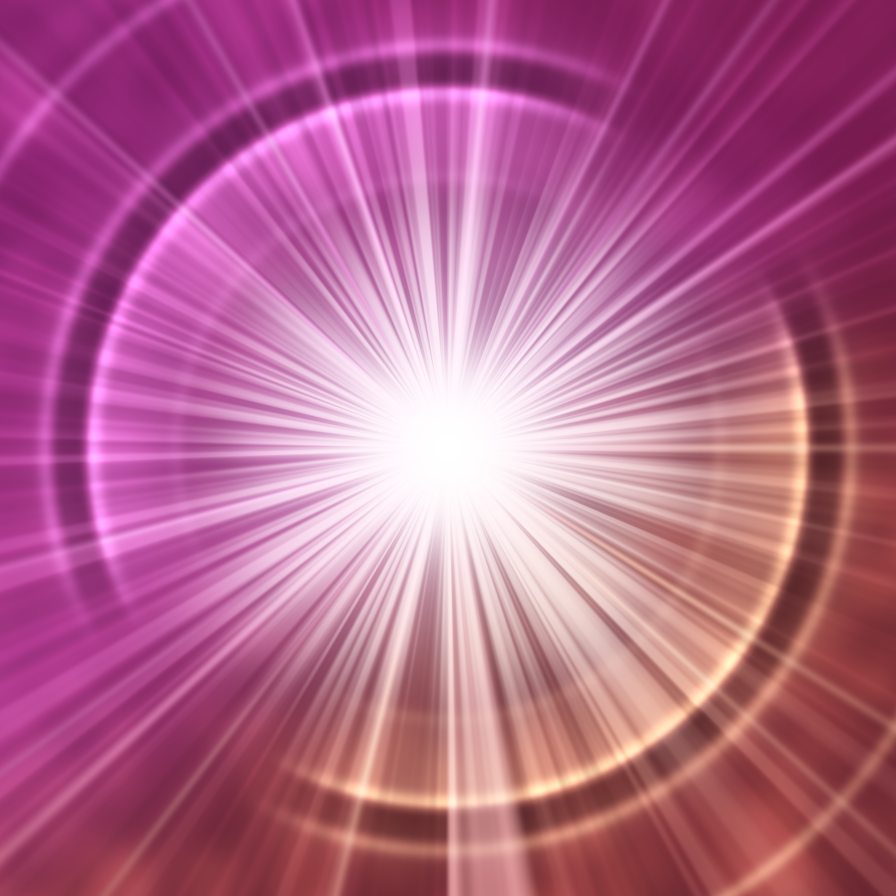
This background is drawn by a WebGL 1 fragment shader. Its source:

```glsl
precision highp float;
// Radiant white burst with light rays and broken glowing rings, magenta fading to copper.
uniform vec2 u_resolution;

#define INNER_RING 0.400
#define OUTER_RING 0.450
#define FAR_RING 0.590
#define FAINT_RING 0.302
#define BURST_RADIUS 0.245
#define CORE_RADIUS 0.055
#define RAY_STRENGTH 0.30
#define BEAM_STRENGTH 0.55
#define TAU 6.28318531

float hash(vec2 p) {
  return fract(sin(dot(p, vec2(41.3, 289.1))) * 4375.85);
}

float noise(vec2 p) {
  vec2 i = floor(p), f = fract(p);
  f = f * f * (3.0 - 2.0 * f);
  return mix(mix(hash(i), hash(i + vec2(1, 0)), f.x),
             mix(hash(i + vec2(0, 1)), hash(i + vec2(1, 1)), f.x), f.y);
}

// Noise around the circle, closing on itself after 'count' cells.
float rayNoise(float turn, float count, float seed) {
  float x = turn * count, i = floor(x), f = fract(x);
  f = f * f * (3.0 - 2.0 * f);
  return mix(hash(vec2(mod(i, count), seed)),
             hash(vec2(mod(i + 1.0, count), seed)), f);
}

float glowLine(float d, float width) {
  return exp(-d * d / (width * width));
}

// Thin beam leaving the centre at an angle in degrees.
float beam(vec2 p, float degrees) {
  float a = radians(degrees);
  vec2 axis = vec2(cos(a), sin(a));
  float along = dot(p, axis);
  float across = p.x * axis.y - p.y * axis.x;
  return glowLine(across, 0.002 + 0.007 * abs(along)) * smoothstep(0.0, 0.1, along);
}

// Directions of the long beams.
float longBeams(vec2 p) {
  mat4 angles = mat4(138.0, 120.0, 109.0, 84.5,
                     64.0, 54.0, 40.0, 34.5,
                     0.0, -32.0, -42.0, -104.0,
                     -127.5, -137.6, -144.0, -165.0);
  float sum = 0.0;
  for (int i = 0; i < 4; i++) {
    vec4 a = angles[i];
    sum += beam(p, a.x) + beam(p, a.y) + beam(p, a.z) + beam(p, a.w);
  }
  return sum;
}

vec3 screen(vec3 base, vec3 light) {
  return 1.0 - (1.0 - base) * (1.0 - clamp(light, 0.0, 1.0));
}

void main() {
  vec2 p = (gl_FragCoord.xy - 0.5 * u_resolution) / min(u_resolution.x, u_resolution.y);
  float r = length(p) + 0.00001;
  float turn = fract(atan(p.y, p.x + 0.00001) / TAU + 1.0);
  vec2 dir = p / r;

  // Cloudy backdrop
  float warmth = smoothstep(-0.05, 0.24, dot(p, vec2(0.5, -0.85)) + 0.12 * max(p.x, 0.0));
  float cloud = 0.55 * noise(p * 8.0 + 3.0) + 0.45 * noise(p * 19.0 + 9.0);
  cloud = smoothstep(0.1, 0.9, cloud);
  vec3 magenta = mix(vec3(0.53, 0.13, 0.43), vec3(0.70, 0.21, 0.57), cloud);
  vec3 copper = mix(vec3(0.44, 0.16, 0.20), vec3(0.66, 0.28, 0.28), cloud);
  vec3 col = mix(magenta, copper, warmth);
  float upperRight = smoothstep(0.2, 0.6, dot(p, vec2(0.62, 0.78)));
  col = mix(col, vec3(0.48, 0.10, 0.29), 0.7 * upperRight);
  float leftGlow = glowLine(length(p - vec2(-0.5, -0.17)), 0.28);
  col = mix(col, vec3(0.76, 0.27, 0.61), 0.55 * leftGlow);

  // Angular ray layers
  float coarse = rayNoise(turn, 34.0, 1.0);
  float medium = rayNoise(turn, 97.0, 2.0);
  float fine = rayNoise(turn, 230.0, 3.0);
  float hair = rayNoise(turn, 420.0, 5.0);
  float rays = 0.10 * coarse + 0.30 * medium + 0.36 * fine + 0.24 * hair;
  float contrast = smoothstep(0.25, 0.75, rays);

  // Rings, broken along the rising diagonal
  vec3 tint = mix(vec3(1.0, 0.42, 0.88), vec3(1.0, 0.66, 0.46), warmth);
  float arc = smoothstep(0.22, 0.62, abs(dot(dir, vec2(-0.707, 0.707))));
  float inside = 1.0 - smoothstep(INNER_RING - 0.004, INNER_RING + 0.006, r);
  float band = smoothstep(INNER_RING, INNER_RING + 0.012, r)
             * (1.0 - smoothstep(OUTER_RING - 0.018, OUTER_RING, r));
  col *= 1.0 - 0.28 * arc * band;
  float rim = inside * (0.48 * smoothstep(0.26, INNER_RING, r) * (0.7 + 0.6 * contrast)
            + 0.08 * smoothstep(FAINT_RING - 0.01, FAINT_RING + 0.01, r));
  float rings = 0.60 * glowLine(r - INNER_RING + 0.004, 0.010)
              + 0.42 * glowLine(r - OUTER_RING, 0.009)
              + 0.12 * glowLine(r - OUTER_RING, 0.03)
              + 0.45 * glowLine(r - FAR_RING, 0.009)
              + 0.14 * glowLine(r - FAINT_RING, 0.009);
  rings *= 0.75 + 0.5 * cloud;
  col = screen(col, tint * arc * (rim + rings));

  // Fine streaks and long beams
  col *= 0.92 + 0.13 * contrast;
  float streaks = smoothstep(0.5, 0.85, rays) * (1.15 - 1.1 * r);
  float beams = longBeams(p) * (1.15 - r) * (0.75 + 0.6 * arc * inside);
  vec3 rayTint = mix(tint, vec3(1.0, 0.85, 0.88), 0.25);
  col = screen(col, rayTint * (RAY_STRENGTH * streaks + BEAM_STRENGTH * beams));

  // Broad pale wedge pointing down
  float slope = p.x / max(-p.y, 0.001);
  float wedge = smoothstep(-0.008, 0.008, slope) * (1.0 - smoothstep(0.17, 0.21, slope))
              * smoothstep(0.0, 0.1, -p.y);
  col = screen(col, vec3(0.85, 0.55, 0.55) * wedge * (0.5 + 0.35 * fine));

  // White burst carved by the rays, with a soft shoulder, shorter to the upper left
  float reach = BURST_RADIUS * (0.93 + 0.14 * coarse);
  reach *= 1.0 - 0.14 * max(dot(dir, vec2(-0.94, 0.34)), 0.0);
  float fall = r / reach;
  float burst = 2.9 * exp(-pow(fall, 2.6)) * (0.28 + 0.95 * contrast);
  burst += 4.0 * glowLine(r, CORE_RADIUS * 1.4);
  vec3 burstTint = mix(vec3(1.0, 0.93, 0.98), vec3(1.0, 0.94, 0.92), warmth);
  col = mix(col, burstTint, 1.0 - exp(-burst));
  col = mix(col, vec3(1.0), glowLine(r, CORE_RADIUS * 1.7));
  gl_FragColor = vec4(clamp(col, 0.0, 1.0), 1.0);
}
```
